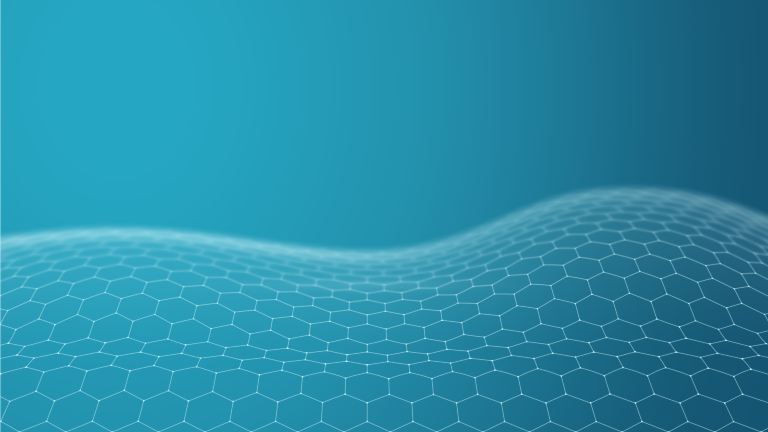
A WebGL 1 fragment shader for this background:

```glsl
precision highp float;
uniform vec2 u_resolution;

const vec3 BRIGHT_TEAL = vec3(0.145, 0.655, 0.765);
const vec3 MID_TEAL = vec3(0.135, 0.555, 0.665);
const vec3 DEEP_TEAL = vec3(0.080, 0.335, 0.450);
const vec3 MESH_LIGHT = vec3(0.78, 0.94, 0.97);
const float VALLEY = 0.42;

float bell(float x, float center, float width) {
  float z = (x - center) / width;
  return exp(-z * z);
}

// Far silhouette: a low left swell and a taller right hill
float ridgeHeight(float x) {
  float width = x < 1.46 ? 0.385 : 0.43;
  float hill = exp(-pow(abs(x - 1.46) / width, 2.4));
  return 0.395 + 0.08 * bell(x, 0.27, 0.478) + 0.171 * hill;
}

// Depth runs from 0 at the front to 1 on the ridge
float surfaceDepth(vec2 p) {
  float ridge = ridgeHeight(p.x);
  float lift = (ridge - VALLEY) * smoothstep(0.05, ridge, p.y);
  return (p.y - lift) / VALLEY;
}

// Canvas position to hexagon lattice coordinates
vec2 latticeCoord(vec2 p) {
  float s = surfaceDepth(p);
  float s2 = s * s;
  float swell = bell(p.x, 0.27, 0.45);
  float row = 0.335 + 5.5 * s + (5.0 - 3.2 * swell) * s2
            + 5.0 * s2 * s2 * s2 + 1.3 * smoothstep(0.3, 0.5, s);
  float column = (p.x - 0.85) * (9.2 + 0.35 * row);
  return vec2(column, row * 0.8660254);
}

// Offset from the nearest hexagon center, for cells of unit width
vec2 hexLocal(vec2 q) {
  vec2 period = vec2(1.0, 1.7320508);
  vec2 a = mod(q, period) - 0.5 * period;
  vec2 b = mod(q + 0.5 * period, period) - 0.5 * period;
  return dot(a, a) < dot(b, b) ? a : b;
}

float softSpot(float d, float radius) {
  return exp(-d * d / (radius * radius));
}

// Edge light; lattice distances are converted to canvas distances
float hexEdges(vec2 local, vec2 alongX, vec2 alongY, float radius) {
  float light = 0.0;
  for (int i = 0; i < 3; i++) {
    float angle = float(i) * 1.0471976;
    vec2 normal = vec2(cos(angle), sin(angle));
    float slope = length(vec2(dot(normal, alongX), dot(normal, alongY)));
    light += softSpot((0.5 - abs(dot(local, normal))) / slope, radius);
  }
  return light;
}

// Small light at the nearest corner
float hexCorner(vec2 local, vec2 alongX, vec2 alongY, float radius) {
  vec2 a = abs(local);
  vec2 tip = a - vec2(0.0, 0.57735);
  vec2 side = a - vec2(0.5, 0.288675);
  vec2 e = dot(tip, tip) < dot(side, side) ? tip : side;
  e *= vec2(local.x < 0.0 ? -1.0 : 1.0, local.y < 0.0 ? -1.0 : 1.0);
  float area = alongX.x * alongY.y - alongY.x * alongX.y;
  vec2 offset = vec2(alongY.y * e.x - alongY.x * e.y,
                     alongX.x * e.y - alongX.y * e.x) / area;
  return softSpot(length(offset), radius);
}

vec3 backdrop(vec2 p) {
  float d = length((p - vec2(0.27, 0.80)) * vec2(1.0, 0.85));
  vec3 color = mix(BRIGHT_TEAL, MID_TEAL, smoothstep(0.05, 0.95, d));
  return mix(color, DEEP_TEAL, smoothstep(0.65, 1.62, d));
}

void main() {
  vec2 p = gl_FragCoord.xy / u_resolution.y;
  float ridge = ridgeHeight(p.x);
  float depth = surfaceDepth(p);
  vec3 color = backdrop(p);

  // Local stretch of the lattice
  float stepSize = 0.0005;
  vec2 q = latticeCoord(p);
  vec2 alongX = (latticeCoord(p + vec2(stepSize, 0.0)) - q) / stepSize;
  vec2 alongY = (latticeCoord(p + vec2(0.0, stepSize)) - q) / stepSize;
  vec2 local = hexLocal(q);

  // Focus softens toward the ridge
  float core = max(0.0013, 0.5 / u_resolution.y);
  float blur = smoothstep(0.55, 1.05, depth);
  float radius = core + 0.008 * blur * blur;
  float strength = 0.42 * core / radius;
  float mesh = strength * hexEdges(local, alongX, alongY, radius);
  float dots = 0.55 * (1.0 - smoothstep(0.35, 0.85, depth));
  mesh += dots * hexCorner(local, alongX, alongY, core * 1.5);

  // Pale haze, bright crest and the fold in the valley
  float haze = 0.11 * smoothstep(0.35, 1.0, depth);
  float crest = mix(0.32, 0.12, smoothstep(0.65, 1.15, p.x));
  crest *= bell(p.y, ridge - 0.014, 0.017);
  float fold = 0.10 * bell(p.y, 0.34, 0.014) * bell(p.x, 0.83, 0.25);
  float cover = 1.0 - smoothstep(ridge - 0.013, ridge + 0.013, p.y);
  float light = clamp(mesh + haze + crest + fold, 0.0, 0.85) * cover;
  color = mix(color, MESH_LIGHT, light);

  // Thin pale left border
  color = mix(color, MESH_LIGHT, 0.4 * (1.0 - smoothstep(0.001, 0.004, p.x)));
  gl_FragColor = vec4(color, 1.0);
}
```
